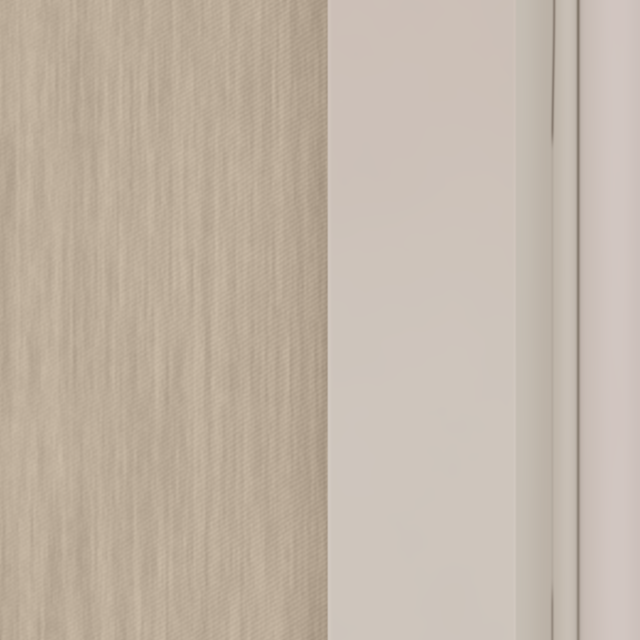
A Shadertoy shader for this texture:

```glsl
// Draws a beige twill wall covering beside a pale painted door frame with grooved moulding.

float hash(vec2 p) {
    vec3 q = fract(vec3(p.xyx) * 0.1031);
    q += dot(q, q.yzx + 33.33);
    return fract((q.x + q.y) * q.z);
}

float noise(vec2 p) {
    vec2 cell = floor(p), f = fract(p);
    f = f * f * (3.0 - 2.0 * f);
    float low = mix(hash(cell), hash(cell + vec2(1, 0)), f.x);
    float high = mix(hash(cell + vec2(0, 1)), hash(cell + vec2(1, 1)), f.x);
    return mix(low, high, f.y);
}

float fbm(vec2 p) {
    float sum = 0.0, weight = 0.5;
    for (int i = 0; i < 4; i++) {
        sum += weight * noise(p);
        p = p * 2.03 + 17.0;
        weight *= 0.5;
    }
    return sum;
}

// Antialiased step at position edge
float stepAt(float edge, float x, float soft) {
    return smoothstep(edge - soft, edge + soft, x);
}

// Soft bell-shaped line around a centre
float bell(float x, float centre, float width) {
    float d = (x - centre) / width;
    return exp(-d * d);
}

// Woven cloth: vertical threads crossed by fine rising diagonals
vec3 fabric(vec2 p, float edge) {
    vec3 cloth = vec3(0.735, 0.675, 0.600);
    float shade = smoothstep(edge - 0.20, edge, p.x);
    cloth -= vec3(0.030, 0.032, 0.030) * shade;
    cloth -= 0.030 * bell(p.x, edge, 0.035);
    cloth -= 0.018 * (1.0 - smoothstep(0.0, 0.03, p.x));
    cloth += 0.030 * (fbm(p * vec2(5.0, 3.0)) - 0.47);

    float streaks = noise(vec2(p.x * 180.0, p.y * 7.0)) - 0.5;
    float broad = noise(vec2(p.x * 65.0, p.y * 2.5 + 9.0)) - 0.5;
    float fibres = noise(vec2(p.x * 260.0, p.y * 45.0)) - 0.5;
    float wobble = noise(p * vec2(40.0, 25.0)) * 1.8;
    float twill = sin(6.2832 * (p.y * 125.0 - p.x * 75.0) + wobble);
    float twillGain = mix(0.006, 0.013, smoothstep(0.05, 0.45, p.x));
    float grain = noise(p * 300.0) - 0.5;

    float weave = 0.050 * streaks + 0.028 * broad + 0.030 * fibres;
    weave += twillGain * twill + 0.022 * grain;
    return cloth + weave * vec3(1.0, 1.0, 0.95);
}

// Flat painted board, rosier at the top
vec3 board(vec2 p) {
    vec3 paint = mix(vec3(0.806, 0.771, 0.737), vec3(0.798, 0.750, 0.717), smoothstep(0.3, 1.0, p.y));
    return paint + 0.010 * (fbm(p * 7.0) - 0.47);
}

// Moulding strips with two narrow grooves
vec3 moulding(vec2 p, float soft) {
    float outerGroove = 0.863, innerGroove = 0.9035;
    vec3 recess = mix(vec3(0.772, 0.742, 0.702), vec3(0.735, 0.698, 0.655), smoothstep(0.81, 0.86, p.x));
    vec3 bead = mix(vec3(0.750, 0.712, 0.668), vec3(0.785, 0.750, 0.712), smoothstep(0.865, 0.888, p.x));
    vec3 panel = mix(vec3(0.785, 0.740, 0.710), vec3(0.820, 0.775, 0.755), smoothstep(0.91, 0.96, p.x));
    panel -= 0.022 * smoothstep(0.972, 1.0, p.x);

    vec3 color = mix(recess, bead, stepAt(outerGroove + 0.002, p.x, soft + 0.001));
    color = mix(color, panel, stepAt(innerGroove + 0.002, p.x, soft + 0.001));

    // The outer groove opens only near the top and bottom
    float open = smoothstep(0.762, 0.80, p.y) + 0.7 * (1.0 - smoothstep(0.05, 0.10, p.y));
    float groove = bell(p.x, outerGroove + 0.003 * smoothstep(0.75, 1.0, p.y), 0.0022);
    color -= vec3(0.20, 0.21, 0.21) * groove * (0.15 + 0.85 * open);
    color -= vec3(0.24, 0.25, 0.26) * bell(p.x, innerGroove, 0.0026) * mix(0.75, 1.0, p.y);
    color -= 0.045 * bell(p.x, innerGroove, 0.008);
    return color + 0.006 * (fbm(p * vec2(30.0, 6.0)) - 0.47);
}

void mainImage(out vec4 fragColor, in vec2 fragCoord) {
    vec2 p = fragCoord / iResolution.xy;
    float soft = 0.75 / iResolution.x;
    float wallEdge = 0.512, boardEdge = 0.806;

    vec3 color = mix(fabric(p, wallEdge), board(p), stepAt(wallEdge, p.x, soft + 0.0006));
    color = mix(color, moulding(p, soft), stepAt(boardEdge, p.x, soft + 0.001));

    // Thin highlights along the board edges
    color += 0.018 * bell(p.x, wallEdge + 0.003, 0.0025);
    color += 0.012 * bell(p.x, boardEdge - 0.002, 0.002);
    fragColor = vec4(clamp(color, 0.0, 1.0), 1.0);
}
```
